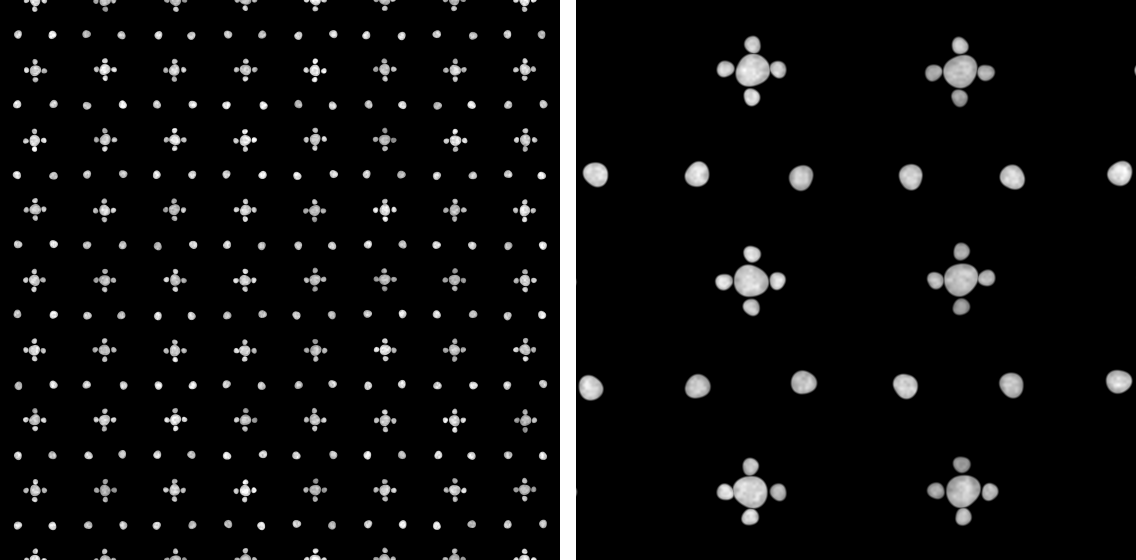
Left, the full canvas; right, a detail of the centre.
Give the GLSL for this pattern, as a WebGL 2 fragment shader.

```glsl
#version 300 es
precision highp float;

uniform vec2 u_resolution;
out vec4 outColor;

// Layout, in units of one repeat
const float REPEATS = 8.0;
const float CORE_RADIUS = 0.079;
const float PETAL_RADIUS = 0.0395;
const float PETAL_DISTANCE = 0.126;
const float DOT_RADIUS = 0.058;

// Hand-made variation
const float FLOWER_JITTER = 0.010;
const float PETAL_JITTER = 0.007;
const float DOT_JITTER = 0.017;
const float WOBBLE = 0.055;
const float EDGE_SOFTNESS = 0.014;

// Tones and surface wear
const vec3 GROUND = vec3(0.0);
const vec3 CHALK = vec3(1.0);
const float CORE_TONE = 0.80;
const float PETAL_TONE = 0.75;
const float DOT_TONE = 0.83;
const float TONE_SPREAD = 0.20;
const float RIM_SHADE = 0.20;
const float GRAIN_AMOUNT = 0.38;
const float GRAIN_CELLS = 256.0;

const float TAU = 6.2831853;

float hash(vec2 p) {
    return fract(sin(dot(p, vec2(127.1, 311.7))) * 43758.5453);
}

// Two centred random values in -1..1
vec2 jitter(vec2 id) {
    return 2.0 * vec2(hash(id + 3.7), hash(id + 19.3)) - 1.0;
}

// Value noise whose lattice wraps at the canvas edge
float wrappedNoise(vec2 uv, float cells) {
    vec2 p = uv * cells;
    vec2 i = floor(p);
    vec2 f = fract(p);
    f = f * f * (3.0 - 2.0 * f);
    vec2 a = mod(i, cells);
    vec2 b = mod(i + 1.0, cells);
    return mix(mix(hash(a), hash(vec2(b.x, a.y)), f.x),
               mix(hash(vec2(a.x, b.y)), hash(b), f.x), f.y);
}

// Brightness of one slightly uneven bead centred at the origin
float bead(vec2 p, float radius, float tone, vec2 seed, float edge) {
    float angle = atan(p.y, p.x);
    vec2 phase = TAU * vec2(hash(seed + 5.1), hash(seed + 8.9));
    float outline = sin(2.0 * angle + phase.x) + 0.7 * sin(3.0 * angle + phase.y);
    float r = radius * (1.0 + WOBBLE * outline);
    float d = length(p);
    float cover = 1.0 - smoothstep(-0.5 * edge, 0.5 * edge, d - r);
    float rim = smoothstep(0.45, 1.0, d / r);
    return cover * tone * (1.0 - RIM_SHADE * rim);
}

// A core with four petals, placed on the horizontal cell edges
float flower(vec2 p, float edge) {
    vec2 cell = floor(p + vec2(0.0, 0.5));
    vec2 id = mod(cell, REPEATS);
    vec2 q = p - cell - vec2(0.5, 0.0) - FLOWER_JITTER * jitter(id);
    float shift = TONE_SPREAD * (hash(id + 31.7) - 0.5);
    float light = bead(q, CORE_RADIUS, CORE_TONE + shift, id, edge);
    for (int i = 0; i < 4; i++) {
        float angle = float(i) * TAU / 4.0;
        vec2 seed = id + 11.3 * float(i + 1);
        vec2 center = PETAL_DISTANCE * vec2(cos(angle), sin(angle));
        center += PETAL_JITTER * jitter(seed);
        float tone = PETAL_TONE + shift + TONE_SPREAD * (hash(seed + 2.3) - 0.5);
        light = max(light, bead(q - center, PETAL_RADIUS, tone, seed, edge));
    }
    return light;
}

// Single dots, two per repeat, midway between the flower rows
float dots(vec2 p, float edge) {
    vec2 pitch = vec2(0.5, 1.0);
    vec2 cell = floor(p / pitch);
    vec2 id = mod(cell, REPEATS / pitch);
    vec2 seed = id + 71.9;
    vec2 q = p - (cell + 0.5) * pitch - DOT_JITTER * jitter(seed);
    float tone = DOT_TONE + TONE_SPREAD * (hash(seed + 4.1) - 0.5);
    return bead(q, DOT_RADIUS, tone, seed, edge);
}

void main() {
    vec2 uv = gl_FragCoord.xy / u_resolution;
    vec2 p = uv * REPEATS;
    float pixel = REPEATS / min(u_resolution.x, u_resolution.y);
    float edge = max(EDGE_SOFTNESS, 1.3 * pixel);

    float light = max(flower(p, edge), dots(p, edge));

    // Chalky mottling
    float grain = 0.6 * wrappedNoise(uv, GRAIN_CELLS)
                + 0.4 * wrappedNoise(uv, 2.0 * GRAIN_CELLS);
    light *= 1.0 + GRAIN_AMOUNT * (grain - 0.4);

    outColor = vec4(mix(GROUND, CHALK, clamp(light, 0.0, 1.0)), 1.0);
}
```
